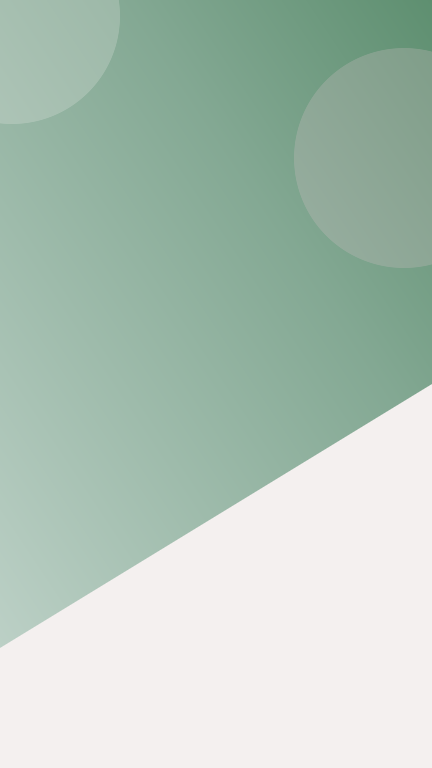
Reproduce this background procedurally as a WebGL 1 fragment shader.

```glsl
precision highp float;

uniform vec2 u_resolution;

// Antialiased disc coverage, in units of the canvas width
float disc(vec2 p, vec2 center, float radius) {
    float pixel = 1.0 / u_resolution.x;
    return smoothstep(pixel, -pixel, 2.0 * (length(p - center) - radius));
}

// Three-stop green ramp, pale to deep
vec3 greenRamp(float t) {
    vec3 pale = vec3(0.737, 0.816, 0.776);
    vec3 sage = vec3(0.514, 0.659, 0.576);
    vec3 deep = vec3(0.369, 0.561, 0.439);
    vec3 lower = mix(pale, sage, clamp(t / 0.65, 0.0, 1.0));
    return mix(lower, deep, clamp((t - 0.65) / 0.35, 0.0, 1.0));
}

void main() {
    // Width spans 0 to 1; the height is fitted to a 9:16 frame
    vec2 p = gl_FragCoord.xy / u_resolution * vec2(1.0, 16.0 / 9.0);
    vec3 paper = vec3(0.957, 0.941, 0.937);

    // Diagonal gradient from the lower left to the upper right of the panel
    float t = 0.5 * (p.x + (p.y - 0.2778) / 1.5);
    vec3 color = greenRamp(t);

    // Translucent discs
    color = mix(color, paper, 0.22 * disc(p, vec2(0.0278, 1.7407), 0.25));
    color = mix(color, vec3(0.85, 0.76, 0.79), 0.25 * disc(p, vec2(0.9352, 1.412), 0.2546));

    // Slanted lower edge of the panel
    vec2 edgeNormal = normalize(vec2(-0.6111, 1.0));
    float edge = dot(p - vec2(0.0, 0.2778), edgeNormal);
    float panel = clamp(edge * u_resolution.x + 0.5, 0.0, 1.0);

    gl_FragColor = vec4(mix(paper, color, panel), 1.0);
}
```
